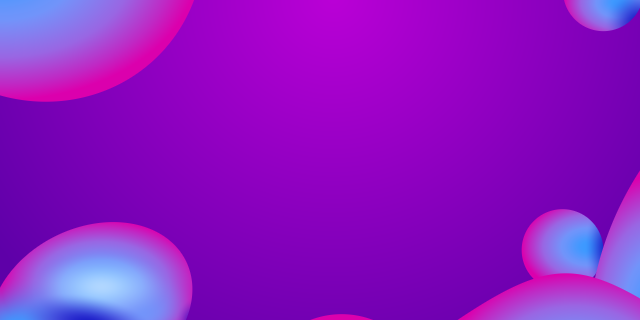
Write a WebGL 2 fragment shader that draws this background.

```glsl
#version 300 es
precision highp float;
// Glossy pink and blue fluid blobs around the rim of a violet backdrop.

uniform vec2 u_resolution;
out vec4 outColor;

// Layout units: the canvas is UNITS high, origin at the lower left.
const float UNITS = 384.0;
const vec2 GLOW_CENTER = vec2(400.0, 388.0);
const float GLOW_RADIUS = 500.0;

const vec3 MAGENTA = vec3(0.73, 0.00, 0.84);
const vec3 VIOLET  = vec3(0.37, 0.00, 0.66);
const vec3 PINK    = vec3(0.86, 0.00, 0.68);
const vec3 ORCHID  = vec3(0.75, 0.16, 0.77);
const vec3 LILAC   = vec3(0.60, 0.40, 0.89);
const vec3 PERI    = vec3(0.45, 0.58, 0.98);
const vec3 AZURE   = vec3(0.24, 0.60, 1.00);
const vec3 ICE     = vec3(0.69, 0.84, 1.00);
const vec3 NAVY    = vec3(0.09, 0.10, 0.78);

// Normalised radius in an ellipse: 1 on its outline.
float ellipse(vec2 p, vec2 center, vec2 radii, float angle) {
    vec2 d = p - center;
    float c = cos(angle), s = sin(angle);
    return length(vec2(c * d.x + s * d.y, c * d.y - s * d.x) / radii);
}

// Hyperbolic hill: negative below the rounded crest.
float hill(vec2 p, vec2 crest, float bend, float slope) {
    float x = (p.x - crest.x) * slope;
    return p.y - crest.y + sqrt(bend * bend + x * x) - bend;
}

// Blob shading from the inner light (0) to the pink rim (1).
vec3 fluid(vec2 p, vec2 center, vec2 radii) {
    float t = ellipse(p, center, radii, 0.0);
    vec3 c = mix(AZURE, PERI, smoothstep(0.05, 0.45, t));
    c = mix(c, LILAC, clamp((t - 0.40) / 0.28, 0.0, 1.0));
    c = mix(c, ORCHID, clamp((t - 0.68) / 0.20, 0.0, 1.0));
    return mix(c, PINK, clamp((t - 0.88) / 0.12, 0.0, 1.0));
}

// Soft tint that fades out at the outline of an ellipse.
vec3 tint(vec3 base, vec3 color, vec2 p, vec2 center, vec2 radii, float angle) {
    return mix(base, color, 1.0 - smoothstep(0.0, 1.0, ellipse(p, center, radii, angle)));
}

// Lay a body over the base with a smooth one-pixel edge.
vec3 lay(vec3 base, vec3 body, float field) {
    float width = max(length(vec2(dFdx(field), dFdy(field))), 1e-6);
    return mix(base, body, clamp(0.5 - field / width, 0.0, 1.0));
}

void main() {
    vec2 p = gl_FragCoord.xy / u_resolution.y * UNITS;

    // Backdrop lit from the top
    float fall = clamp(distance(p, GLOW_CENTER) / GLOW_RADIUS, 0.0, 1.0);
    vec3 color = mix(MAGENTA, VIOLET, fall);

    // Large blob, upper left
    vec3 body = fluid(p, vec2(0.0, 424.0), vec2(236.0, 160.0));
    color = lay(color, body, ellipse(p, vec2(45.0, 462.0), vec2(205.0, 195.0), -0.785) - 1.0);

    // Ball, upper right
    body = fluid(p, vec2(742.0, 382.0), vec2(66.0, 48.0));
    body = tint(body, NAVY, p, vec2(768.0, 356.0), vec2(44.0, 42.0), 0.0);
    color = lay(color, body, ellipse(p, vec2(724.0, 395.0), vec2(48.4), 0.0) - 1.0);

    // Ball, lower right
    body = fluid(p, vec2(706.0, 88.0), vec2(80.0, 56.0));
    body = tint(body, NAVY, p, vec2(731.0, 86.0), vec2(30.0, 64.0), 0.0);
    color = lay(color, body, ellipse(p, vec2(675.0, 84.0), vec2(49.0), 0.0) - 1.0);

    // Tall blob at the right edge
    body = fluid(p, vec2(790.0, 14.0), vec2(100.0, 160.0));
    color = lay(color, body, ellipse(p, vec2(1095.0, -33.0), vec2(390.0), 0.0) - 1.0);

    // Hill, lower right
    body = fluid(p, vec2(690.0, -66.0), vec2(160.0, 122.0));
    color = lay(color, body, hill(p, vec2(679.0, 56.0), 72.0, 0.814));

    // Small cap at the bottom
    color = lay(color, PINK, ellipse(p, vec2(410.0, -98.0), vec2(105.0), 0.0) - 1.0);

    // Glossy blob, lower left
    body = fluid(p, vec2(122.0, 40.0), vec2(120.0, 80.0));
    body = tint(body, AZURE, p, vec2(20.0, -8.0), vec2(95.0, 62.0), 0.0);
    body = tint(body, PERI, p, vec2(170.0, 8.0), vec2(75.0, 50.0), 0.0);
    body = tint(body, ICE, p, vec2(122.0, 40.0), vec2(85.0, 42.0), 0.0);
    body = tint(body, NAVY, p, vec2(108.0, -6.0), vec2(85.0, 36.0), -0.2);
    body = tint(body, NAVY, p, vec2(236.0, -4.0), vec2(26.0, 32.0), 0.0);
    color = lay(color, body, ellipse(p, vec2(109.0, 14.0), vec2(127.5, 96.5), 0.466) - 1.0);

    outColor = vec4(color, 1.0);
}
```
